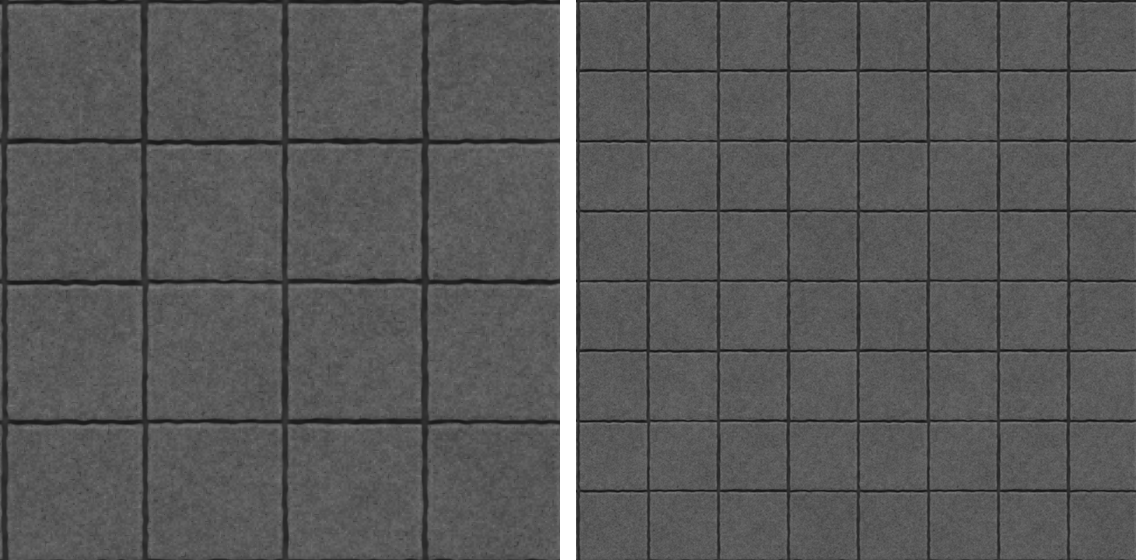
Left, the tile; right, the same tile 2 across and 2 down.
A WebGL 2 fragment shader for this texture:

```glsl
#version 300 es
precision highp float;
// Square dark grey concrete pavers with narrow dark joints, four by four, tiling.

#define TILES 4.0
#define GRID_OFFSET vec2(0.034, -0.012)
#define V_HALF_WIDTH 0.021
#define H_HALF_WIDTH 0.015
#define EDGE_SOFTNESS 0.010
#define EDGE_WOBBLE 0.014
#define GRAIN 0.062
#define TILE_VARIATION 0.010
#define STONE vec3(0.352)
#define V_JOINT vec3(0.165)
#define H_JOINT vec3(0.115)
#define CROSSING vec3(0.215)

uniform vec2 u_resolution;
out vec4 fragColor;

float hash(vec2 p) {
    vec3 q = fract(vec3(p.xyx) * vec3(0.1031, 0.1030, 0.0973));
    q += dot(q, q.yzx + 33.33);
    return fract((q.x + q.y) * q.z);
}

// Value noise in -0.5..0.5 that wraps over the unit square.
float noise(vec2 uv, vec2 period, float seed) {
    vec2 p = uv * period;
    vec2 cell = floor(p);
    vec2 f = p - cell;
    f = f * f * (3.0 - 2.0 * f);
    vec2 a = mod(cell, period) + seed;
    vec2 b = mod(cell + 1.0, period) + seed;
    float low = mix(hash(a), hash(vec2(b.x, a.y)), f.x);
    float high = mix(hash(vec2(a.x, b.y)), hash(b), f.x);
    return mix(low, high, f.y) - 0.5;
}

// Soft ridge of the given half width around zero.
float ridge(float d, float halfWidth) {
    return exp(-d * d / (halfWidth * halfWidth));
}

float joint(float d, float halfWidth) {
    return 1.0 - smoothstep(halfWidth - EDGE_SOFTNESS, halfWidth + EDGE_SOFTNESS, abs(d));
}

// Fine grain, mottling and broad stains, with a few pits and pale specks.
float stoneGrain(vec2 uv) {
    float g = noise(uv, vec2(250.0), 11.0) + 0.75 * noise(uv, vec2(118.0, 134.0), 23.0);
    g += 0.40 * noise(uv, vec2(47.0), 37.0) + 0.35 * noise(uv, vec2(9.0), 51.0);
    float speck = noise(uv, vec2(160.0), 71.0);
    g += 0.7 * smoothstep(0.34, 0.48, speck) - 0.9 * smoothstep(0.34, 0.48, -speck);
    return g * GRAIN;
}

void main() {
    vec2 uv = gl_FragCoord.xy / u_resolution;
    vec2 p = uv * TILES - GRID_OFFSET;
    vec2 tile = mod(floor(p), TILES);
    vec2 line = mod(floor(p + 0.5), TILES);
    vec2 d = p - floor(p + 0.5);

    // Each joint segment has its own shift, width and ragged edge.
    vec2 vSegment = vec2(line.x, tile.y) + 5.0;
    vec2 hSegment = vec2(tile.x, line.y) + 17.0;
    d.x += 0.008 * (hash(vSegment) - 0.5) + EDGE_WOBBLE * noise(uv, vec2(90.0, 70.0), 83.0);
    d.y += 0.010 * (hash(hSegment) - 0.5) + EDGE_WOBBLE * noise(uv, vec2(60.0, 90.0), 97.0);
    float vWidth = V_HALF_WIDTH * (0.85 + 0.3 * hash(vSegment + 40.0));
    float hWidth = H_HALF_WIDTH * (0.8 + 0.4 * hash(hSegment + 40.0));

    // Tile faces.
    float tone = TILE_VARIATION * (hash(tile + 63.0) - 0.5);
    vec3 color = STONE + tone + stoneGrain(uv);

    // Worn pale arrises, strongest on the upper edge of each tile.
    float wear = 0.8 + 0.8 * noise(uv, vec2(60.0), 109.0);
    float rim = 0.075 * ridge(d.y + 0.036, 0.013);
    rim += 0.040 * ridge(d.x + 0.043, 0.013) + 0.028 * ridge(d.x - 0.043, 0.013);
    color += rim * wear;
    color -= 0.025 * ridge(d.y - 0.026, 0.018);

    // Joints, with paler dust where they cross.
    float v = joint(d.x, vWidth);
    float h = joint(d.y, hWidth);
    float dirt = 0.07 * noise(uv, vec2(80.0), 127.0);
    color = mix(color, V_JOINT + dirt, v * 0.95);
    color = mix(color, H_JOINT + 0.6 * dirt, h);
    float dust = ridge(d.x, 0.030) * ridge(d.y, 0.032);
    color = mix(color, CROSSING + dirt, 0.85 * dust);

    fragColor = vec4(clamp(color, 0.0, 1.0), 1.0);
}
```
